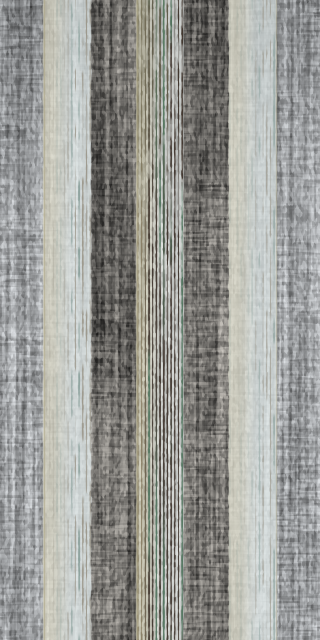
A WebGL 1 fragment shader for this texture:

```glsl
precision highp float;

uniform vec2 u_resolution;

float hash(vec2 p) {
  return fract(sin(dot(p, vec2(41.3, 289.1))) * 9758.5);
}

// Cellular noise: blends the values of the nearest scattered points, 0 to 1.
float cells(vec2 p) {
  vec2 cell = floor(p);
  float total = 0.0;
  float weights = 0.0;
  for (int j = -1; j <= 1; j++) {
    for (int i = -1; i <= 1; i++) {
      vec2 id = cell + vec2(float(i), float(j));
      vec2 point = id + vec2(hash(id), hash(id + 17.7));
      vec2 toPoint = point - p;
      float weight = exp(-7.0 * dot(toPoint, toPoint));
      total += weight * hash(id + 53.1);
      weights += weight;
    }
  }
  return total / weights;
}

// 1 inside a band around the centre, with edges softened over one pixel.
float band(float dist, float halfWidth, float soft) {
  return 1.0 - smoothstep(halfWidth - soft, halfWidth + soft, dist);
}

void main() {
  vec2 uv = gl_FragCoord.xy / u_resolution;
  vec2 p = vec2(uv.x, uv.y * 2.0);
  float px = 1.0 / u_resolution.x;

  // Fibres run upwards, weft threads run across, blotches vary the wear.
  float fibre = cells(p * vec2(135.0, 3.0)) - 0.5;
  float longFibre = cells(p * vec2(62.0, 0.8) + 31.0) - 0.5;
  float weft = cells(p * vec2(14.0, 150.0) + 7.0) - 0.5;
  float grain = cells(p * vec2(150.0, 75.0) + 3.0) - 0.5;
  float blotch = cells(p * vec2(9.0, 3.0) + 11.0) - 0.5;
  float wear = 0.6 + 0.8 * cells(p * vec2(7.0, 4.0) + 23.0);

  // Mirrored panel layout with slightly uneven edges.
  float wobble = 0.0006 * (sin(p.y * 47.0) + sin(p.y * 113.0 + 2.0)) + 0.0015 * grain;
  float fromCentre = abs(uv.x - 0.4995);
  float soft = 0.8 * px;
  float inWhite = band(fromCentre + wobble, 0.365, soft);
  float inDark = band(fromCentre + wobble, 0.215, soft);
  float inCentre = band(fromCentre + wobble, 0.074, soft);
  float isLeft = step(uv.x, 0.5);

  // Outer grey cloth, darkest at the top.
  float cloth = fibre * 0.17 + longFibre * 0.14 + weft * 0.14 * wear + grain * 0.2;
  float greyTone = 0.635 - 0.11 * smoothstep(0.7, 1.0, uv.y)
    - 0.03 * smoothstep(0.25, 0.0, uv.y) + blotch * 0.05;
  greyTone -= 0.04 * smoothstep(0.43, 0.38, fromCentre) * smoothstep(0.4, 0.8, uv.y);
  vec3 grey = vec3(0.985, 1.0, 1.015) * (greyTone + cloth);

  // Dark cloth, lighter along its borders and towards the bottom.
  float darkTop = mix(smoothstep(0.3, 0.55, uv.y) - 0.4 * smoothstep(0.65, 1.0, uv.y),
    smoothstep(0.35, 1.0, uv.y), 1.0 - isLeft);
  float border = smoothstep(0.035, 0.075, abs(fromCentre - 0.1445));
  float darkTone = 0.435 - 0.075 * darkTop + 0.045 * border + blotch * 0.06;
  vec3 dark = vec3(1.02, 1.0, 0.965) * (darkTone + cloth * 1.05);

  // Shared ruling of thin stripes, broken up along their length.
  float column = (uv.x - 0.4255) / 0.0115;
  float id = floor(column);
  float pick = hash(vec2(id, 4.0));
  float breaks = cells(vec2(id * 5.3, p.y * 13.0));
  float fade = cells(vec2(id * 3.7 + 40.0, p.y * 2.2));
  float lineDist = abs(fract(column) - 0.5) * 0.0115 + 0.0015 * grain;
  float line = band(lineDist, 0.0017 + 0.0011 * pick, px * 0.6);

  // Pale panels, cream on the left side and cool white on the right.
  float across = (uv.x - mix(0.714, 0.135, isLeft)) / 0.15;
  vec3 pale = mix(vec3(0.805, 0.8, 0.75), vec3(0.80, 0.825, 0.825),
    smoothstep(0.15, 0.65, across));
  pale += fibre * 0.05 + longFibre * 0.05 + grain * 0.05 + weft * 0.03;
  pale -= 0.04 * smoothstep(0.75, 1.0, uv.y);
  vec3 faintInk = mix(vec3(0.6, 0.58, 0.53), vec3(0.53, 0.62, 0.6), step(0.6, pick));
  float faint = line * smoothstep(0.2, 0.75, breaks) * (0.25 + 0.65 * smoothstep(0.35, 0.8, across));
  vec3 white = mix(pale, faintInk, faint * mix(0.7, 1.0, isLeft));

  // Centre panel: tan, brown and green stripes over pale ground.
  float run = (uv.x - 0.4255) / 0.148;
  vec3 ground = mix(vec3(0.75, 0.74, 0.67), vec3(0.79, 0.8, 0.79), smoothstep(0.1, 0.6, run));
  ground += fibre * 0.1 + grain * 0.12 - 0.07 * smoothstep(0.55, 1.0, uv.y);
  vec3 ink = mix(vec3(0.54, 0.5, 0.4), vec3(0.26, 0.22, 0.19), smoothstep(0.12, 0.3, run));
  ink = mix(ink, vec3(0.46, 0.45, 0.36), 0.65 * smoothstep(0.6, 0.9, uv.y) * step(run, 0.7));
  float green = smoothstep(0.5, 0.72, fade) * step(0.45, pick);
  ink = mix(ink, vec3(0.34, 0.52, 0.42), green * 0.8);
  float solid = mix(0.95, 0.35 + 0.65 * smoothstep(0.15, 0.6, breaks),
    smoothstep(0.3, 0.8, uv.y));
  vec3 centre = mix(ground, ink, line * solid);

  // Tan and olive selvedges beside the striped panels.
  float selvedge = band(abs(uv.x - 0.139), 0.0018, px) + band(abs(uv.x - 0.429), 0.002, px)
    + 0.7 * band(abs(uv.x - 0.864), 0.0016, px);

  vec3 color = mix(grey, white, inWhite);
  color = mix(color, dark, inDark);
  color = mix(color, centre, inCentre);
  color = mix(color, vec3(0.66, 0.63, 0.5), 0.65 * selvedge);
  gl_FragColor = vec4(clamp(color, 0.0, 1.0), 1.0);
}
```
